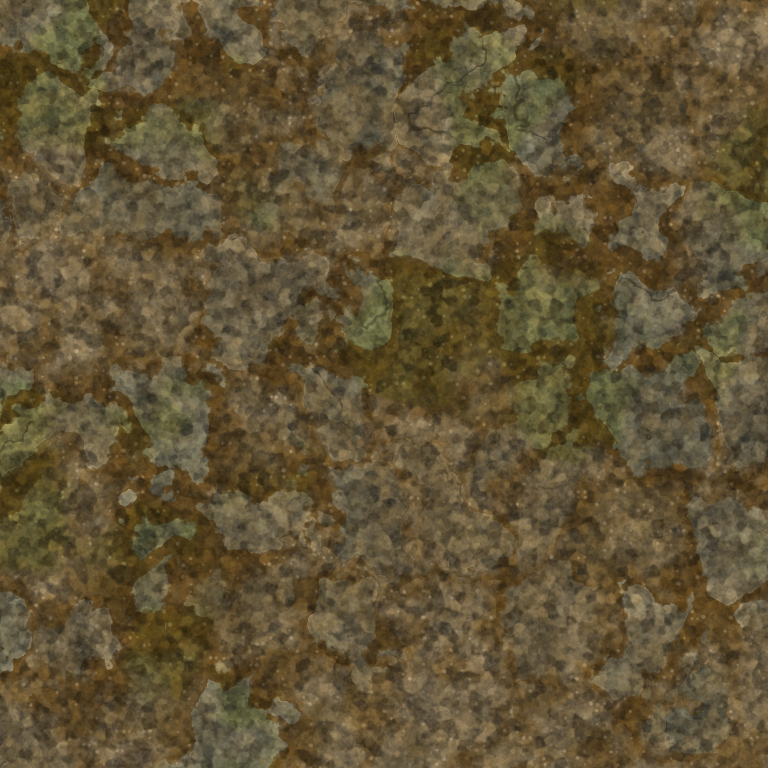
Write a WebGL 2 fragment shader that draws this texture.

```glsl
#version 300 es
precision highp float;
// Weathered flat stones half sunk in ochre mud, with grit, chips and cracks.

#define STONES 7.6       // stone cells across the canvas
#define WARP 0.42        // bend of the stone outlines
#define RAGGED 0.19      // chipping of the stone rims
#define GAP_MIN 0.065
#define GAP_MAX 0.15
#define GRAIN 0.52       // contrast of the fine grain
#define SEAM_COLOR vec3(0.325, 0.240, 0.110)
#define MUD_DARK vec3(0.355, 0.290, 0.175)
#define MUD_LIGHT vec3(0.445, 0.385, 0.280)
#define STONE_COOL vec3(0.385, 0.370, 0.295)
#define STONE_WARM vec3(0.435, 0.385, 0.285)

uniform vec2 u_resolution;
out vec4 fragColor;

vec2 hash2(vec2 p) {
  vec3 q = fract(p.xyx * vec3(0.1031, 0.1030, 0.0973));
  q += dot(q, q.yzx + 33.33);
  return fract((q.xx + q.yz) * q.zy);
}

// Cellular noise: random cell values blended by distance, centred on zero.
vec2 cellNoise(vec2 p) {
  vec2 base = floor(p), f = p - base, sum = vec2(0.0);
  float total = 0.0;
  for (int y = -1; y <= 1; y++)
    for (int x = -1; x <= 1; x++) {
      vec2 o = vec2(x, y);
      vec2 h = hash2(base + o);
      vec2 r = o + h - f;
      float w = exp(-9.0 * dot(r, r));
      sum += w * (hash2(base + o + 71.0) - 0.5);
      total += w;
    }
  return sum / total;
}

vec2 layered(vec2 p, int octaves) {
  vec2 sum = vec2(0.0);
  float amp = 1.0;
  for (int i = 0; i < octaves; i++) {
    sum += amp * cellNoise(p);
    p = mat2(1.6, 1.2, -1.2, 1.6) * p + 17.3;
    amp *= 0.55;
  }
  return sum;
}

vec2 seedOffset(vec2 cell) { return 0.1 + 0.8 * hash2(cell); }

// Distance to the nearest cell border; also gives the cell and vector to its seed.
float cellBorder(vec2 p, out vec2 cell, out vec2 toSeed) {
  vec2 base = floor(p), f = p - base;
  float nearest = 9.0, border = 9.0;
  for (int y = -1; y <= 1; y++)
    for (int x = -1; x <= 1; x++) {
      vec2 o = vec2(x, y);
      vec2 r = o + seedOffset(base + o) - f;
      float d = dot(r, r);
      if (d < nearest) { nearest = d; toSeed = r; cell = base + o; }
    }
  for (int y = -2; y <= 2; y++)
    for (int x = -2; x <= 2; x++) {
      vec2 other = cell + vec2(x, y);
      vec2 r = other + seedOffset(other) - p;
      vec2 across = r - toSeed;
      if (dot(across, across) > 1e-5)
        border = min(border, dot(0.5 * (r + toSeed), normalize(across)));
    }
  return border;
}

// Sparse small pebbles, 0 to 1.
float grit(vec2 p, float soft) {
  vec2 cell = floor(p);
  vec2 h = hash2(cell + 5.0), k = hash2(cell + 143.0);
  float radius = mix(0.14, 0.32, k.x);
  float d = length(p - cell - mix(vec2(0.35), vec2(0.65), h));
  return step(0.88, k.y) * (1.0 - smoothstep(radius - soft, radius + soft, d));
}

void main() {
  vec2 uv = gl_FragCoord.xy / min(u_resolution.x, u_resolution.y);
  float pixel = 1.0 / min(u_resolution.x, u_resolution.y);

  vec2 patches = layered(uv * 4.0 + 31.0, 4);
  vec2 mottle = layered(uv * 24.0, 4);
  vec2 grain = layered(uv * 80.0 + 9.0, 3);

  // Stone layout
  vec2 p = uv * STONES + WARP * layered(uv * STONES * 1.3 + 50.0, 3);
  vec2 cell, toSeed;
  float border = cellBorder(p, cell, toSeed);
  vec2 id = hash2(cell + 211.0), kind = hash2(cell + 389.0);
  float edge = border - mix(GAP_MIN, GAP_MAX, id.x)
             + RAGGED * mottle.x + 0.05 * grain.y;
  float soft = 0.012 + STONES * pixel;
  float exposed = mix(0.12, 0.95, smoothstep(0.2, 0.6, id.y + 0.6 * patches.x));
  float stone = smoothstep(-soft, soft, edge) * exposed;

  // Mud, darker and redder along the seams
  vec3 color = mix(MUD_DARK, MUD_LIGHT, smoothstep(-0.5, 0.5, patches.y + 0.7 * mottle.y));
  float seam = 1.0 - smoothstep(0.03, 0.25, border + 0.16 * mottle.y + 0.14 * patches.y);
  seam = max(seam, 0.75 * exposed * exp(-18.0 * abs(edge)));
  color = mix(color, SEAM_COLOR, seam * mix(0.5, 0.95, exposed));
  color += 0.13 * grit(uv * 115.0, 115.0 * pixel) * (1.0 - stone);

  // Stone faces with stains, pale rims and an occasional crack
  vec3 face = mix(STONE_COOL, STONE_WARM, clamp(kind.x + 0.7 * mottle.y, 0.0, 1.0));
  face *= 0.97 + 0.12 * (kind.y - 0.5) + 0.16 * mottle.x;
  face = mix(face, MUD_DARK, 0.5 * smoothstep(0.05, 0.6, patches.y + 0.6 * mottle.x));
  float rim = smoothstep(0.0, 0.02, edge) * (1.0 - smoothstep(0.02, 0.075, edge));
  face += 0.055 * rim * (0.6 + mottle.y);
  float angle = 6.2832 * id.x;
  float line = abs(dot(toSeed, vec2(cos(angle), sin(angle))) + 0.16 * mottle.y);
  float crack = (1.0 - smoothstep(0.006, 0.012 + soft, line)) * step(0.62, kind.y);
  face *= 1.0 - 0.3 * crack * smoothstep(-0.2, 0.2, mottle.x + 0.1);
  color = mix(color, face, stone);

  // Moss tint and fine grain over everything
  float moss = smoothstep(0.2, 0.6, patches.x - patches.y);
  color *= mix(vec3(1.0), vec3(0.94, 1.0, 0.82), moss);
  color *= 1.0 + GRAIN * grain.x + 0.12 * mottle.x;
  color += 0.02 * grain.y * vec3(1.0, 0.2, -1.0);
  fragColor = vec4(clamp(color, 0.0, 1.0), 1.0);
}
```
